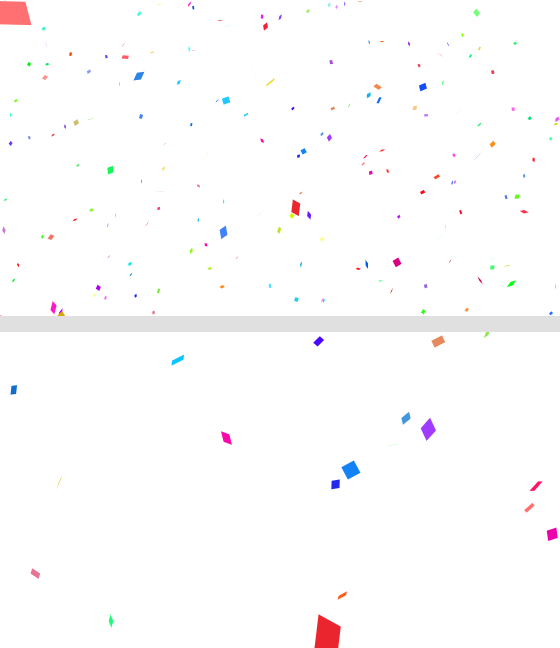
Top: the whole. Bottom: its middle third, enlarged.
A WebGL 1 fragment shader for this pattern:

```glsl
precision highp float;
// Confetti: small tumbling coloured squares scattered over white, one large piece at the top left.

uniform vec2 u_resolution;

// Lengths are in canvas heights.
const int LAYERS = 6;
const float CELL = 0.24;            // one possible piece per cell and layer
const float PRESENCE = 0.86;        // share of cells holding a piece
const float SMALLEST = 0.0047;      // half edge of the smallest pieces
const float LARGEST = 0.021;        // half edge of the largest pieces
const float SIZE_FALLOFF = 0.32;    // higher gives more large pieces
const float THINNEST = 0.03;        // width of a piece seen edge on
const float LEAN = 1.05;            // favoured direction of thin pieces
const float LEAN_SPREAD = 1.57;
const float RED_SHARE = 0.08;       // extra share of reddish pieces
const float PALENESS = 0.6;         // strongest loss of saturation
const vec3 PAPER = vec3(1.0);
const vec3 CORAL = vec3(1.0, 0.44, 0.45);
const vec2 CORNER_CENTER = vec2(0.030, 0.959);
const vec2 CORNER_SIDE = vec2(0.060, -0.0015);
const vec2 CORNER_RISE = vec2(-0.0095, 0.037);

float rand(vec2 seed, float channel) {
    return fract(sin(dot(vec3(seed, channel), vec3(127.1, 311.7, 74.7))) * 43758.5453);
}

float cross2(vec2 a, vec2 b) {
    return a.x * b.y - a.y * b.x;
}

// Share of a pixel-wide window at x that lies inside [-halfWidth, halfWidth].
float slab(float x, float halfWidth, float pixel) {
    float h = 0.5 * pixel;
    return clamp((min(x + h, halfWidth) - max(x - h, -halfWidth)) / pixel, 0.0, 1.0);
}

// Coverage of the parallelogram spanned by half edges a and b; thin ones fade out.
float parallelogram(vec2 p, vec2 a, vec2 b, float pixel) {
    float area = abs(cross2(a, b));
    float lenA = max(length(a), 1e-5);
    float lenB = max(length(b), 1e-5);
    return slab(cross2(p, a) / lenA, area / lenA, pixel)
         * slab(cross2(p, b) / lenB, area / lenB, pixel);
}

vec3 hsv(float hue, float saturation, float value) {
    vec3 ramp = clamp(abs(fract(hue + vec3(0.0, 2.0, 1.0) / 3.0) * 6.0 - 3.0) - 1.0, 0.0, 1.0);
    return value * mix(vec3(1.0), ramp, saturation);
}

vec3 pieceColor(vec2 seed) {
    float hue = rand(seed, 1.0);
    if (rand(seed, 2.0) < RED_SHARE) hue = 0.98 + 0.03 * hue;
    float saturation = 1.0 - PALENESS * pow(rand(seed, 3.0), 1.6);
    float value = 1.0 - 0.2 * pow(rand(seed, 4.0), 3.0);
    return hsv(hue, saturation, value);
}

// Coverage of the piece in one cell; local runs from 0 to CELL.
float piece(vec2 local, vec2 seed, float pixel) {
    float size = min(SMALLEST * pow(max(rand(seed, 5.0), 1e-4), -SIZE_FALLOFF), LARGEST);
    float margin = 1.5 * size;
    vec2 center = mix(vec2(margin), vec2(CELL - margin),
                      vec2(rand(seed, 6.0), rand(seed, 7.0)));

    // Spin the square, tip it out of the plane, then turn it.
    float spin = 6.2832 * rand(seed, 8.0);
    float facing = mix(THINNEST, 1.0, rand(seed, 9.0));
    float turn = LEAN + LEAN_SPREAD * (rand(seed, 10.0) + rand(seed, 11.0) - 1.0);
    mat2 rotation = mat2(cos(turn), sin(turn), -sin(turn), cos(turn));
    vec2 a = size * (rotation * vec2(cos(spin), sin(spin) * facing));
    vec2 b = size * (rotation * vec2(-sin(spin), cos(spin) * facing));
    return parallelogram(local - center, a, b, pixel);
}

void main() {
    float pixel = 1.0 / u_resolution.y;
    vec2 p = gl_FragCoord.xy * pixel;
    vec3 color = PAPER;

    // Scattered pieces, each layer on its own shifted grid.
    for (int i = 0; i < LAYERS; i++) {
        float layer = float(i) + 1.0;
        vec2 shift = fract(layer * vec2(0.618, 0.414));
        vec2 grid = p / CELL + shift;
        vec2 seed = floor(grid) + layer * vec2(17.0, 29.0);
        if (rand(seed, 0.0) < PRESENCE) {
            float cover = piece(fract(grid) * CELL, seed, pixel);
            color = mix(color, pieceColor(seed), cover);
        }
    }

    // Large near piece in the corner.
    float corner = parallelogram(p - CORNER_CENTER, CORNER_SIDE, CORNER_RISE, pixel);
    color = mix(color, CORAL, corner);

    gl_FragColor = vec4(color, 1.0);
}
```
